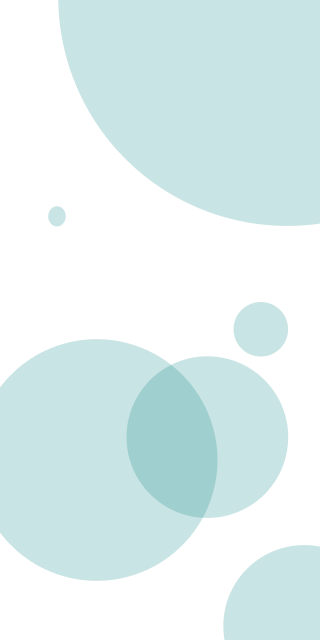
This background is drawn by a Shadertoy shader. Its source:

```glsl
// Translucent teal discs floating on a white background.
// Each disc is a smooth-edged ellipse distance blended over the page,
// so the tint deepens where two discs overlap.

// Coverage of an ellipse, softened over one pixel; p is in canvas widths.
float discMask(vec2 p, vec2 center, vec2 radii) {
    vec2 q = (p - center) / radii;
    float signedDist = (length(q) - 1.0) * min(radii.x, radii.y);
    return clamp(0.5 - signedDist * iResolution.x, 0.0, 1.0);
}

// Lays one translucent disc over the colour below it.
vec3 layDisc(vec3 base, vec2 p, vec2 center, vec2 radii) {
    const vec3 teal = vec3(0.0, 0.495, 0.49);
    return mix(base, teal, 0.21 * discMask(p, center, radii));
}

void mainImage(out vec4 fragColor, in vec2 fragCoord) {
    // Canvas spans 1 across and 2 up
    vec2 p = fragCoord / iResolution.x;
    vec3 color = vec3(1.0);

    // Upper discs: large corner sweep and tiny oval
    color = layDisc(color, p, vec2(0.898, 2.010), vec2(0.716));
    color = layDisc(color, p, vec2(0.178, 1.324), vec2(0.0273, 0.0315));

    // Lower discs: small accent, overlapping pair, bottom corner
    color = layDisc(color, p, vec2(0.815, 0.971), vec2(0.0852));
    color = layDisc(color, p, vec2(0.302, 0.5625), vec2(0.3776));
    color = layDisc(color, p, vec2(0.648, 0.634), vec2(0.2526));
    color = layDisc(color, p, vec2(0.9505, 0.044), vec2(0.2526));

    fragColor = vec4(color, 1.0);
}
```
